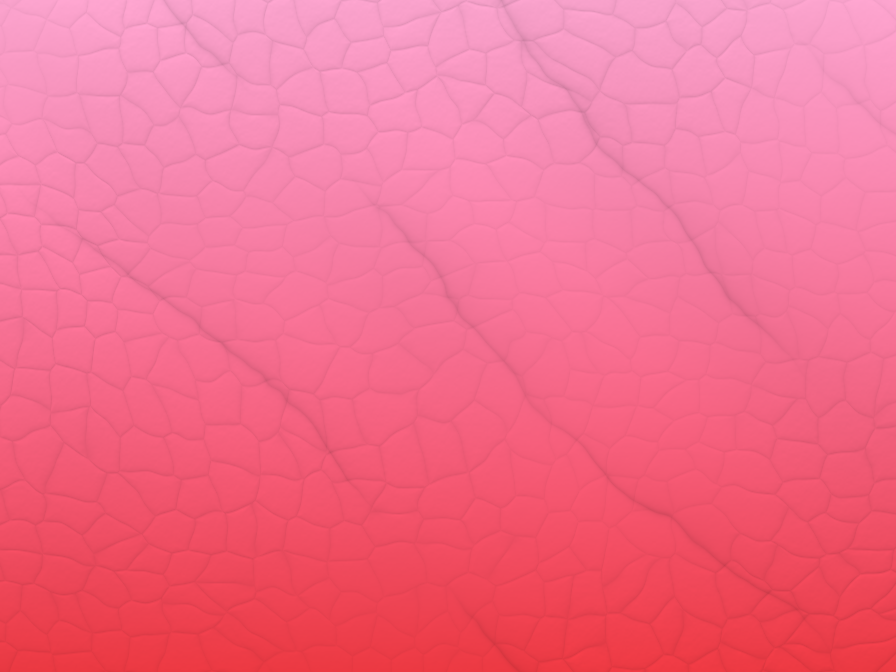
This texture is drawn by a Shadertoy shader. Its source:

```glsl
// Soft pebbled leather under a vertical pink-to-red gradient.
// Warped cellular noise forms the domed grains, lit from above by a height
// difference; diagonal creases come from a repeated, noise-bent line.

const vec3 TOP_PINK = vec3(0.990, 0.645, 0.810);
const vec3 MID_ROSE = vec3(0.962, 0.435, 0.605);
const vec3 LOW_RED = vec3(0.932, 0.225, 0.260);
const float GRAINS = 17.5;          // grains per canvas height
const float DOME_STEEPNESS = 5.0;
const float RELIEF = 0.085;         // strength of the directional light
const float GROOVE_DARK = 0.045;
const float PORE_SCALE = 150.0;
const float PORE_HEIGHT = 0.16;
const vec2 LIGHT_STEP = vec2(-0.0008, 0.0030);
const vec2 CREASE_NORMAL = vec2(0.72, 0.69);
const float CREASE_SPACING = 0.32;
const float CREASE_START = 0.25;
const float CREASE_DARK = 0.085;
const float FOLD_SHADE = 0.035;

vec2 hash2(vec2 p) {
    vec3 q = fract(p.xyx * vec3(0.1031, 0.1030, 0.0973));
    q += dot(q, q.yzx + 33.33);
    return fract((q.xx + q.yz) * q.zy);
}

float noise(vec2 p) {
    vec2 i = floor(p), f = fract(p);
    f = f * f * (3.0 - 2.0 * f);
    float low = mix(hash2(i).x, hash2(i + vec2(1, 0)).x, f.x);
    float high = mix(hash2(i + vec2(0, 1)).x, hash2(i + vec2(1, 1)).x, f.x);
    return mix(low, high, f.y);
}

// Bends the grain grid so that sizes and directions drift
vec2 grainSpace(vec2 p) {
    vec2 bend = vec2(noise(p * 4.0 + 3.0), noise(p * 4.0 + 41.0)) - 0.5;
    vec2 wobble = vec2(noise(p * 32.0 + 7.0), noise(p * 32.0 + 19.0)) - 0.5;
    return (p + 0.09 * bend + 0.012 * wobble) * GRAINS * vec2(0.94, 1.06) + 20.0;
}

// x: gap between the two nearest grain centres, y: random value of the grain
vec2 grain(vec2 p) {
    vec2 cell = floor(p);
    float nearest = 9.0, second = 9.0, id = 0.0;
    for (int y = -1; y <= 1; y++)
    for (int x = -1; x <= 1; x++) {
        vec2 c = cell + vec2(x, y);
        vec2 rnd = hash2(c);
        float d = length(c + 0.12 + 0.76 * rnd - p);
        if (d < nearest) {
            second = nearest;
            nearest = d;
            id = rnd.y;
        } else {
            second = min(second, d);
        }
    }
    return vec2(second - nearest, id);
}

float surfaceHeight(vec2 p) {
    vec2 g = grain(grainSpace(p));
    float dome = 1.0 - exp(-DOME_STEEPNESS * g.x);
    float pores = noise(p * PORE_SCALE) + 0.5 * noise(p * PORE_SCALE * 2.1);
    return dome * (0.65 + 0.35 * g.y) + PORE_HEIGHT * pores;
}

// Darkness of the diagonal creases and the soft shadow beside them
float creaseShade(vec2 p) {
    float bend = 0.11 * (noise(p * 2.6 + 11.0) - 0.5)
               + 0.020 * (noise(p * 13.0) - 0.5)
               + 0.008 * (noise(p * 38.0) - 0.5);
    float across = (dot(p, CREASE_NORMAL) + bend - CREASE_START) / CREASE_SPACING;
    float along = dot(p, vec2(-CREASE_NORMAL.y, CREASE_NORMAL.x));
    float id = floor(across + 0.5);
    float d = (across - id) * CREASE_SPACING;
    float presence = smoothstep(0.15, 0.65, noise(vec2(along * 3.5 + 9.0, id * 7.0 + 4.0)));
    float line = exp(-abs(d) / 0.0035);
    float shadow = smoothstep(-0.003, 0.003, d) * exp(-abs(d) / 0.025);
    return presence * CREASE_DARK * (line + 0.35 * shadow);
}

vec3 gradient(float t) {
    return mix(mix(TOP_PINK, MID_ROSE, t), mix(MID_ROSE, LOW_RED, t), t);
}

void mainImage(out vec4 fragColor, in vec2 fragCoord) {
    vec2 p = fragCoord / iResolution.y;
    vec3 color = gradient(1.0 - p.y);

    // Some areas are worn smoother than others
    float wear = mix(0.5, 1.1, smoothstep(0.2, 0.7, noise(p * 3.2 + 27.0)));

    // Light on the domes, dark in the grooves
    float light = RELIEF * (surfaceHeight(p) - surfaceHeight(p + LIGHT_STEP));
    float groove = GROOVE_DARK * exp(-14.0 * grain(grainSpace(p)).x);

    // Broad folds run along the creases
    vec2 foldSpace = vec2(dot(p, CREASE_NORMAL) * 6.0, (p.y - p.x) * 1.8 + 8.0);
    float fold = FOLD_SHADE * (noise(foldSpace) - 0.5);

    float shade = 1.0 + wear * (light - groove) + fold - creaseShade(p);
    fragColor = vec4(clamp(color * shade, 0.0, 1.0), 1.0);
}
```
